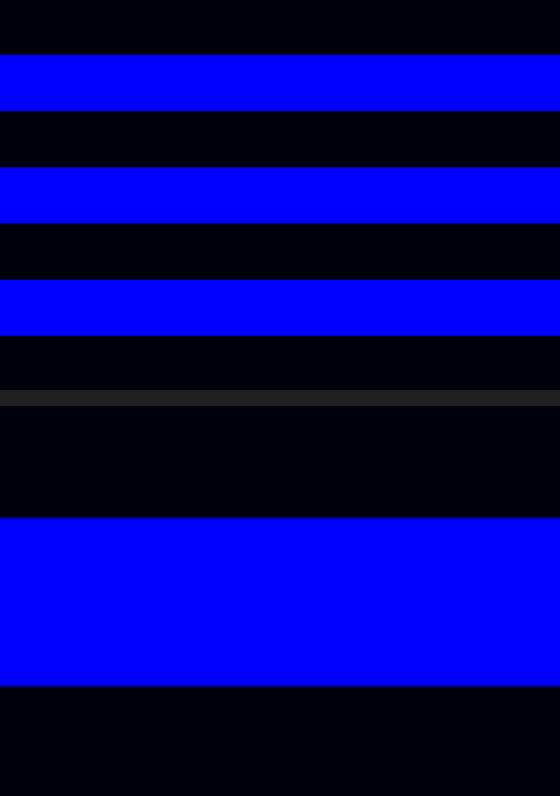
Top, the full canvas; bottom, a detail of the centre.
Give the GLSL for this pattern, as a Shadertoy shader.

```glsl
const vec3 NIGHT = vec3(0.0, 0.0, 0.045);
const vec3 BLUE = vec3(0.0, 0.0, 0.995);

// Lengths are fractions of the canvas height
const float PERIOD = 0.288;
const float STRIPE_WIDTH = 0.144;
const float STRIPE_CENTER = 0.499;
const float EDGE_SOFTNESS = 0.0022;

// Signed distance to the nearest horizontal stripe, negative inside
float stripeDistance(float y) {
    float fromCenter = abs(fract((y - STRIPE_CENTER) / PERIOD + 0.5) - 0.5) * PERIOD;
    return fromCenter - 0.5 * STRIPE_WIDTH;
}

void mainImage(out vec4 fragColor, in vec2 fragCoord) {
    float y = fragCoord.y / iResolution.y;

    // Keep the edge at least half a pixel wide on each side
    float softness = max(EDGE_SOFTNESS, 0.5 / iResolution.y);
    float coverage = 1.0 - smoothstep(-softness, softness, stripeDistance(y));

    fragColor = vec4(mix(NIGHT, BLUE, coverage), 1.0);
}
```
